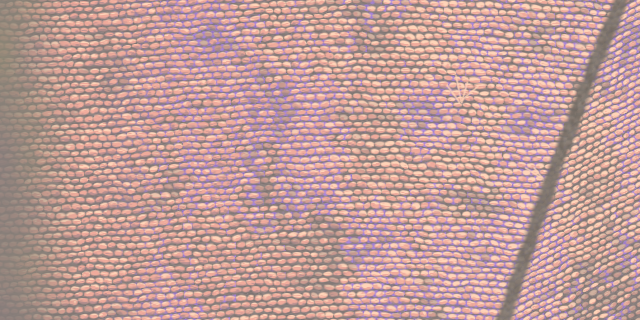
Write a WebGL 2 fragment shader that draws this texture.

```glsl
#version 300 es
precision highp float;

uniform vec2 u_resolution;
out vec4 fragColor;

#define COLUMNS 68.0
#define ROWS 47.0
#define BEAD_SIZE vec2(0.49, 0.385)
#define WOBBLE 0.24
#define VIOLET_LEVEL 0.49
#define WORN_LEVEL 0.68
#define ROW_ARCH 0.028
#define FOLD_WIDTH 0.023
#define FOLD_TILT 0.45
#define FADE_WIDTH 0.24
#define FIBRE_WIDTH 0.0028

const vec3 GREY = vec3(0.53, 0.49, 0.48);
const vec3 OLIVE = vec3(0.55, 0.53, 0.45);
const vec3 MAUVE = vec3(0.75, 0.57, 0.57);
const vec3 PEACH = vec3(0.94, 0.67, 0.61);
const vec3 CREAM = vec3(1.00, 0.83, 0.72);
const vec3 VIOLET = vec3(0.63, 0.50, 0.82);
const vec3 SHADOW = vec3(0.48, 0.45, 0.42);

float hash(vec2 p) {
    return fract(sin(dot(p, vec2(127.1, 311.7))) * 43758.5453);
}

float noise(vec2 p) {
    vec2 i = floor(p), f = fract(p);
    f = f * f * (3.0 - 2.0 * f);
    return mix(mix(hash(i), hash(i + vec2(1, 0)), f.x),
               mix(hash(i + vec2(0, 1)), hash(i + vec2(1, 1)), f.x), f.y);
}

float segment(vec2 p, vec2 a, vec2 b) {
    vec2 ap = p - a, ab = b - a;
    return length(ap - ab * clamp(dot(ap, ab) / dot(ab, ab), 0.0, 1.0));
}

// Loose fibres fanning out from one root
float tuft(vec2 p, vec2 root, float count, float startAngle, float spread) {
    float d = 1.0;
    for (float i = 0.0; i < count; i++) {
        float angle = startAngle + spread * i / count;
        float reach = 0.06 + 0.04 * hash(vec2(i, root.x));
        vec2 start = root + 0.012 * vec2(hash(vec2(i, 3.0)) - 0.5, 0.0);
        d = min(d, segment(p, start, root + reach * vec2(cos(angle), sin(angle))));
    }
    return d;
}

// Staggered woven beads over grey and violet threads
vec3 weave(vec2 p, vec2 place, float pixel) {
    vec2 q = p * vec2(COLUMNS * 0.5, ROWS);
    q += WOBBLE * (vec2(noise(q * 0.5), noise(q * 0.5 + 40.0)) - 0.5) * 2.0;
    float row = floor(q.y);
    q.x += 0.5 * mod(row, 2.0);
    vec2 cell = floor(q);
    vec2 f = fract(q) - 0.5;
    float tone = hash(cell), size = hash(cell + 17.0);
    float blur = 0.12 + pixel * ROWS * 0.7;

    // Patches of violet thread and of worn beads
    float patches = noise(place * vec2(6.0, 4.5) + vec2(3.0, 8.0));
    float gapTone = hash(vec2(floor(q.x + 0.5), row) + 71.0);
    patches += 0.25 * (hash(vec2(floor(q.x * 2.0), 5.0)) - 0.5) + 0.5 * (gapTone - 0.5);
    float violet = smoothstep(VIOLET_LEVEL - 0.08, VIOLET_LEVEL + 0.12, patches);
    violet *= smoothstep(0.25, 0.6, place.x);
    float worn = smoothstep(WORN_LEVEL, WORN_LEVEL + 0.3,
                            noise(place * vec2(6.0, 8.0) + 21.0) + 0.7 * (size - 0.5));

    // Violet thread shows as spots between neighbouring beads
    vec2 gap = vec2(0.5 - abs(f.x), f.y);
    float thread = 1.0 - smoothstep(0.65, 1.1, length(gap / vec2(0.36, 0.52)));
    vec3 color = mix(GREY, VIOLET, violet * (0.2 + 0.8 * thread));
    color *= 0.92 + 0.16 * noise(q * vec2(3.0, 4.0));

    // Rounded bead, lit from above, with fibre streaks
    f.y += f.x * 0.26 * (size - 0.4) + 0.10 * (tone - 0.5);
    float d = length(f / (BEAD_SIZE * (0.88 + 0.24 * size) * (1.0 - 0.18 * worn)));
    d += 0.22 * (noise(q * vec2(3.0, 5.0) + 9.0) - 0.5);
    float bead = 1.0 - smoothstep(1.0 - blur * 1.6, 1.0 + blur * 1.6, d);
    float light = 0.47 + 1.0 * f.y + 0.4 * (tone - 0.5);
    light += 0.6 * (noise(q * vec2(3.0, 6.0)) - 0.5);
    light += 0.24 * smoothstep(0.5, 1.6, place.x);
    vec3 yarn = mix(MAUVE, PEACH, smoothstep(0.0, 0.4, light));
    yarn = mix(yarn, CREAM, smoothstep(0.5, 0.9, light));
    yarn = mix(yarn, GREY, 0.4 * worn);
    return mix(color, yarn, bead);
}

void main() {
    vec2 p = gl_FragCoord.xy / u_resolution.y;
    float pixel = 1.0 / u_resolution.y;

    // Rows arch gently, then turn beyond the slanted fold
    float foldX = mix(1.575, 1.94, p.y) - 0.012 * sin(3.14159 * p.y);
    float fold = (p.x - foldX) * 0.94 + 0.010 * (noise(p * 40.0) - 0.5);
    float c = cos(FOLD_TILT), s = sin(FOLD_TILT);
    vec2 turned = mat2(c, -s, s, c) * p * 1.12;
    vec2 arched = p - vec2(0.0, ROW_ARCH * cos((p.x - 1.15) * 2.6));
    vec3 color = weave(fold > 0.0 ? turned : arched, p, pixel);

    // Loose fibres
    float fibre = min(tuft(p, vec2(1.44, 0.68), 4.0, 0.75, 2.0),
                      tuft(p, vec2(1.71, 0.43), 2.0, 2.3, 0.5));
    color = mix(color, CREAM, 0.8 * (1.0 - smoothstep(FIBRE_WIDTH - pixel, FIBRE_WIDTH + pixel, fibre)));

    // Dark fold with soft sides
    float crease = 1.0 - smoothstep(FOLD_WIDTH * 0.5, FOLD_WIDTH * 1.4, abs(fold));
    color = mix(color, SHADOW + 0.08 * (noise(p * 90.0) - 0.5), 0.93 * crease);

    // Haze along the left edge
    float edge = p.x - 0.05 * (1.0 - p.y);
    float haze = 1.0 - smoothstep(-0.02, FADE_WIDTH, edge);
    vec3 hazeColor = mix(GREY, OLIVE, noise(p * vec2(8.0, 6.0)));
    color = mix(color, hazeColor, 0.85 * haze);

    fragColor = vec4(color, 1.0);
}
```
